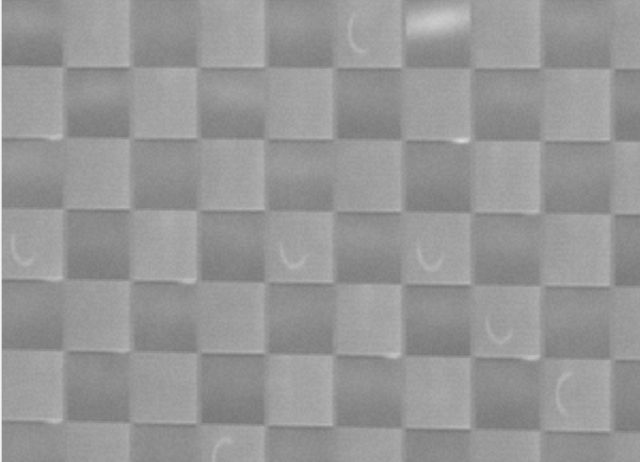
A Shadertoy shader for this texture:

```glsl
#define COLUMN_RATE 9.351
#define FIRST_SEAM vec2(0.1016, 0.144)
#define ROW_HEIGHT 0.153
#define ROW_SPREAD 0.0045
#define SEAM_SOFTNESS vec2(0.07, 0.03)
#define LIGHT_GRAY 0.627
#define DARK_GRAY 0.545
#define GRAIN_AMOUNT 0.035
#define GRAIN_COUNT 300.0
#define LAMP_TILE vec2(6.4, 0.4)
#define BORDER_WIDTH 0.0026

float hash(vec2 p) {
    vec3 q = fract(vec3(p.xyx) * 0.1031);
    q += dot(q, q.yzx + 33.33);
    return fract((q.x + q.y) * q.z);
}

float bump(float x, float width) {
    return exp(-x * x / (width * width));
}

// Smoothly interpolated cell values
float grain(vec2 p) {
    vec2 i = floor(p), f = smoothstep(0.0, 1.0, fract(p));
    return mix(mix(hash(i), hash(i + vec2(1, 0)), f.x),
               mix(hash(i + vec2(0, 1)), hash(i + vec2(1, 1)), f.x), f.y);
}

// Soft mottling from layered, bent sines
float mottle(vec2 p) {
    float sum = 0.0, weight = 0.5;
    for (int i = 0; i < 4; i++) {
        sum += weight * sin(p.x + 1.7 * sin(p.y)) * sin(p.y + 1.3 * sin(p.x * 0.7));
        p = mat2(1.5, 1.1, -1.1, 1.5) * p + 2.3;
        weight *= 0.6;
    }
    return sum;
}

// Strip grid, y downwards, widening slightly to the right
vec2 stripGrid(vec2 uv) {
    float t = (uv.x - FIRST_SEAM.x) * COLUMN_RATE;
    float column = 1.0 + t + 0.0035 * t * (8.0 - t);
    float row = 1.0 + (uv.y - FIRST_SEAM.y - 0.004 * uv.x) / (ROW_HEIGHT + ROW_SPREAD * uv.x);
    return vec2(column, row);
}

// Upright strip: streaks, pale right edge, occasional curved crease
float lightTile(vec2 f, vec2 id) {
    float seed = hash(id + 7.0);
    float shade = LIGHT_GRAY + 0.025 * (seed - 0.5) + 0.035 * (f.x - 0.5);
    shade += 0.025 * smoothstep(0.75, 1.0, f.x) + 0.012 * smoothstep(0.7, 1.0, f.y);
    shade += 0.035 * seed * bump(f.x - 0.25 - 0.4 * hash(id + 3.0), 0.12) * (1.0 - f.y);
    vec2 p = (f - vec2(0.4, 0.5)) * vec2(1.5, 1.0);
    float crease = bump(length(p) - 0.28, 0.05);
    crease *= smoothstep(-0.3, 0.6, cos(atan(p.y, p.x) - 6.28 * seed));
    return shade + 0.07 * crease * step(0.72, hash(id + 19.0));
}

// Level strip: glossy band above a darkening lower half
float darkTile(vec2 f, vec2 id) {
    float seed = hash(id + 11.0);
    float tilt = 0.35 * (hash(id + 5.0) - 0.6);
    float band = bump(f.y - 0.35 - tilt * (f.x - 0.5), 0.2) * mix(0.6, 1.0, bump(f.x - 0.5, 0.35));
    float gloss = 0.015 + 0.09 * seed * seed * exp(-0.35 * id.y);
    float lamp = exp(-2.5 * dot(id + 0.5 - LAMP_TILE, id + 0.5 - LAMP_TILE));
    float shade = DARK_GRAY + 0.03 * (hash(id) - 0.5) + (gloss + 0.2 * lamp) * band;
    shade -= 0.035 * smoothstep(0.45, 0.95, f.y);
    return shade + 0.02 * smoothstep(0.8, 1.0, f.x) * (1.0 - f.y);
}

// Lit or shadowed fold along the nearest level seam
float seamLine(vec2 grid, vec2 f) {
    vec2 id = vec2(floor(grid.x), round(grid.y));
    float y = grid.y - id.y;
    float lightAbove = mod(id.x + id.y - 1.0, 2.0);
    float rim = 0.06 * bump(y + 0.015, 0.025) * (0.35 + 0.65 * f.x);
    float shadow = 0.045 * bump(y - 0.035, 0.03);
    float glint = bump(y - 0.02, 0.035) * bump(f.x - 0.84, 0.13);
    glint *= 0.3 * smoothstep(0.65, 1.0, hash(id + 29.0));
    return mix(-0.03 * bump(y, 0.025), rim - shadow + glint, lightAbove);
}

void mainImage(out vec4 fragColor, in vec2 fragCoord) {
    vec2 uv = fragCoord / iResolution.xy;
    uv.y = 1.0 - uv.y;
    vec2 grid = stripGrid(uv);
    vec2 id = floor(grid), f = fract(grid);

    // Woven tiles, melting together at the seams
    float isLight = mod(id.x + id.y, 2.0);
    float tile = isLight > 0.5 ? lightTile(f, id) : darkTile(f, id);
    vec2 inside = smoothstep(vec2(0.0), SEAM_SOFTNESS, 0.5 - abs(f - 0.5));
    float shade = mix(0.5 * (LIGHT_GRAY + DARK_GRAY), tile, inside.x * inside.y);
    shade += seamLine(grid, f) * inside.x;

    // Broad light, smudges, faint ribs and grain
    shade += 0.012 * (0.5 - uv.y) + 0.018 * mottle(grid * 3.0);
    shade += 0.003 * sin(grid.y * 75.0) * isLight;
    vec2 grainPoint = uv * GRAIN_COUNT * vec2(1.0, iResolution.y / iResolution.x);
    shade += GRAIN_AMOUNT * (grain(grainPoint) - 0.5);

    // Pale strip at the left margin
    shade = mix(0.95, shade, smoothstep(0.5, 1.5, uv.x / BORDER_WIDTH));
    fragColor = vec4(vec3(clamp(shade, 0.0, 1.0)), 1.0);
}
```
